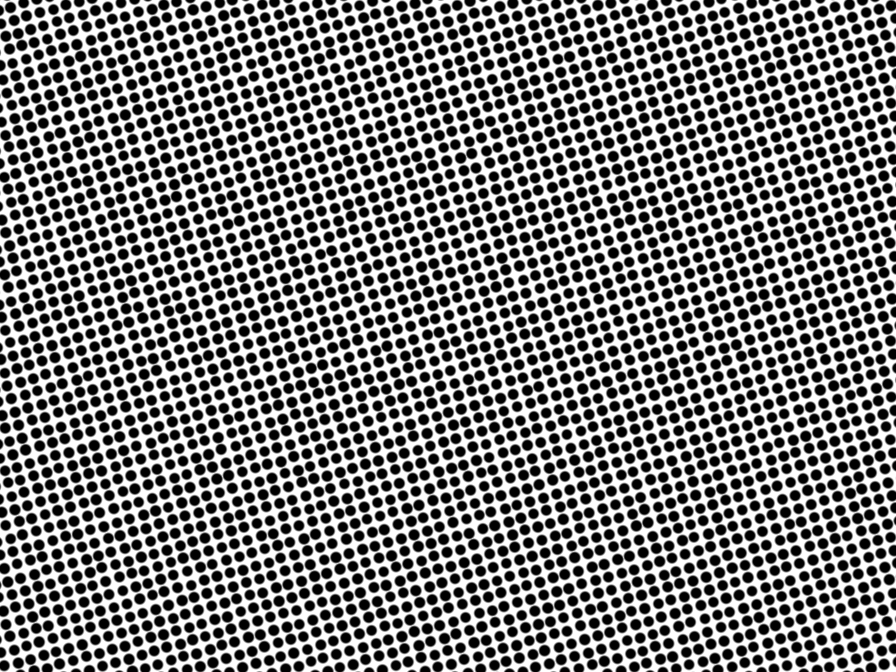
A Shadertoy shader for this pattern:

```glsl
// Tilted halftone screen: a square grid of slightly uneven black dots on white paper.

const float CELLS_DOWN    = 50.0;   // grid cells per canvas height
const float TILT          = 0.28;   // screen angle in radians
const float DOT_RADIUS    = 0.4;    // in cells
const float RADIUS_SPREAD = 0.018;  // largest change of radius, in cells
const float DRIFT         = 0.065;  // largest shift of a dot, in cells
const float EDGE_SOFT     = 0.1;    // half width of the soft rim, in cells
const vec3  PAPER_COLOR   = vec3(1.0);
const vec3  INK_COLOR     = vec3(0.0);

// Three random values from 0 to 1 for a cell
vec3 hash32(vec2 cell) {
    vec3 h = fract(cell.xyx * vec3(0.1031, 0.1030, 0.0973));
    h += dot(h, h.yxz + 33.33);
    return fract((h.xxy + h.yzz) * h.zyx);
}

// Coordinates along axes turned counterclockwise by the angle
vec2 toTiltedAxes(vec2 p, float angle) {
    float c = cos(angle), s = sin(angle);
    return vec2(c * p.x + s * p.y, c * p.y - s * p.x);
}

// Signed distance to the nearest dot, each one shifted and sized by its cell
float dotGridDistance(vec2 p, float radius, float spread, float drift) {
    vec2 home = floor(p);
    float nearest = 10.0;
    for (int j = -1; j <= 1; j++) {
        for (int i = -1; i <= 1; i++) {
            vec2 cell = home + vec2(i, j);
            vec3 rnd = 2.0 * hash32(cell + 200.0) - 1.0;
            vec2 center = cell + 0.5 + drift * rnd.xy;
            nearest = min(nearest, length(p - center) - radius - spread * rnd.z);
        }
    }
    return nearest;
}

// Ink coverage with a smooth rim
float coverage(float dist, float softness) {
    return 1.0 - smoothstep(-softness, softness, dist);
}

void mainImage(out vec4 fragColor, in vec2 fragCoord) {
    // Centred canvas units, one unit per canvas height
    vec2 canvas = (fragCoord - 0.5 * iResolution.xy) / iResolution.y;
    vec2 grid = toTiltedAxes(canvas * CELLS_DOWN, TILT);

    // Never let the rim get thinner than about a pixel
    float pixel = CELLS_DOWN / iResolution.y;
    float softness = max(EDGE_SOFT, 0.7 * pixel);

    float dist = dotGridDistance(grid, DOT_RADIUS, RADIUS_SPREAD, DRIFT);
    fragColor = vec4(mix(PAPER_COLOR, INK_COLOR, coverage(dist, softness)), 1.0);
}
```
